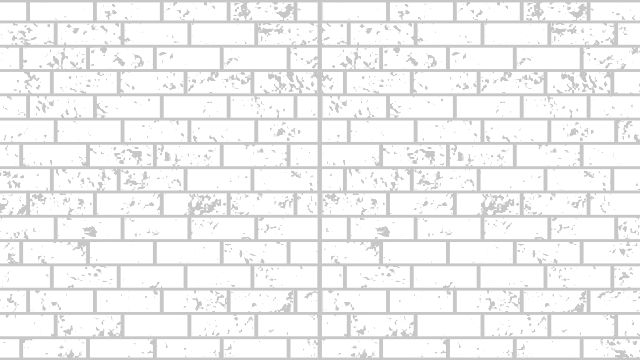
Give the GLSL for this pattern, as a WebGL 1 fragment shader.

```glsl
precision highp float;

uniform vec2 u_resolution;

// Lengths are fractions of the canvas height.
const float ASPECT = 16.0 / 9.0;
const float COURSE = 0.06748;
const float FIRST_BED = 0.0609;
const float BRICK = 0.1857;
const float BED_HALF = 0.0040;
const float JOINT_HALF = 0.0054;
const float SEAM_X = 0.8882;
const float PANEL_EDGE = 0.8949;
const float PANEL_SHIFT = 0.8141;

const vec3 PAINT = vec3(1.0);
const vec3 MORTAR = vec3(0.78);

float hash(vec2 p) {
  vec3 q = fract(vec3(p.xyx) * 0.1031);
  q += dot(q, q.yzx + 33.33);
  return fract((q.x + q.y) * q.z);
}

float noise(vec2 p) {
  vec2 cell = floor(p);
  vec2 f = fract(p);
  f = f * f * (3.0 - 2.0 * f);
  float low = mix(hash(cell), hash(cell + vec2(1.0, 0.0)), f.x);
  float high = mix(hash(cell + vec2(0.0, 1.0)), hash(cell + 1.0), f.x);
  return mix(low, high, f.y);
}

vec2 rotate(vec2 p, float angle) {
  float c = cos(angle);
  float s = sin(angle);
  return vec2(c * p.x - s * p.y, s * p.x + c * p.y);
}

// Antialiased coverage of a line at distance d from its axis
float line(float d, float halfWidth, float pixel) {
  return clamp((halfWidth - abs(d)) / pixel + 0.5, 0.0, 1.0);
}

// Signed distance to the nearest multiple of a pitch
float nearest(float x, float pitch) {
  return (fract(x / pitch + 0.5) - 0.5) * pitch;
}

// Horizontal offset of the joints, repeating every four courses
float jointOffset(float course) {
  float k = mod(course, 4.0);
  if (k < 0.5) return 0.0780;
  if (k < 1.5) return 0.1547;
  if (k < 2.5) return 0.0588;
  return 0.1440;
}

// Ragged chips gathered in patches, different on every brick
float chips(vec2 p, vec2 id, float pixel) {
  vec2 seed = 60.0 * vec2(hash(id + 11.0), hash(id + 47.0));
  float angle = 3.14159 * hash(id + 83.0);
  vec2 warp = vec2(noise(p * 50.0 + seed), noise(p * 50.0 + seed + 19.0));
  vec2 grain = rotate(p + 0.012 * warp, angle) * vec2(70.0, 115.0);
  float patches = noise(p * 18.0 + seed.yx);
  float detail = 0.6 * noise(grain + seed) + 0.4 * noise(p * 190.0 + seed);
  float wear = detail + 0.55 * patches + 0.14 * (hash(id + 5.0) - 0.5);
  return clamp((wear - 1.06) / (40.0 * pixel) + 0.5, 0.0, 1.0);
}

void main() {
  float pixel = 1.0 / u_resolution.y;
  vec2 uv = gl_FragCoord.xy / u_resolution;
  vec2 p = vec2(uv.x * ASPECT, 1.0 - uv.y);

  // The right panel repeats the left one, shifted
  float x = p.x - PANEL_SHIFT * step(PANEL_EDGE, p.x);
  float y = p.y - FIRST_BED;
  float course = floor(y / COURSE) + 1.0;
  float along = x - jointOffset(course);
  vec2 id = vec2(floor(along / BRICK), course);

  // Beds, upright joints and outer edges
  float bed = line(nearest(y, COURSE), BED_HALF, pixel);
  bed *= step(0.02, p.y) * step(p.y, 0.98);
  float border = line(min(p.y, 1.0 - p.y), 0.0068, pixel);
  float joint = line(nearest(along, BRICK), JOINT_HALF, pixel);

  // Seam between panels with a pale hairline beside it
  joint *= 1.0 - line(p.x - PANEL_EDGE, 0.0010, pixel);
  float seam = line(p.x - SEAM_X, 0.0060, pixel);

  float mortar = max(max(bed, border), max(joint, seam));
  float wear = chips(vec2(x, p.y), id, pixel);
  gl_FragColor = vec4(mix(PAINT, MORTAR, max(mortar, wear)), 1.0);
}
```
